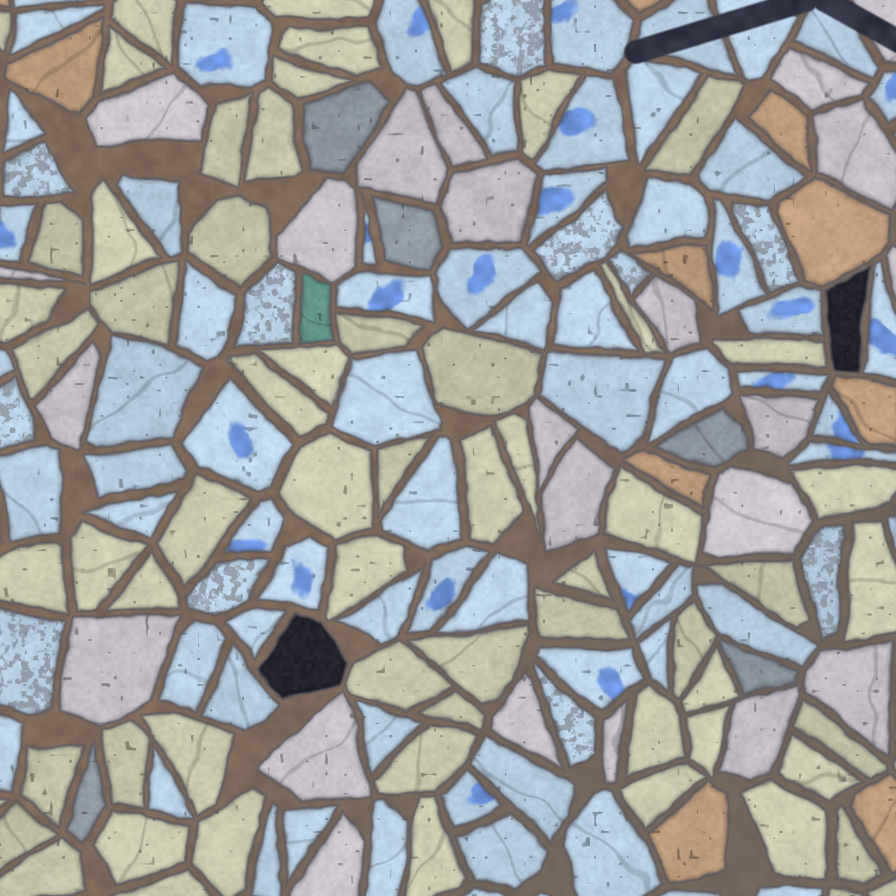
This texture is drawn by a Shadertoy shader. Its source:

```glsl
const float CELLS = 10.0;
const vec3 GROUT = vec3(0.49, 0.41, 0.35);
const vec3 RIM = vec3(0.35, 0.34, 0.37);
const vec3 WHITE = vec3(0.73, 0.82, 0.90);
const vec3 CREAM = vec3(0.78, 0.78, 0.68);
const vec3 PINK = vec3(0.78, 0.76, 0.79);
const vec3 TAN = vec3(0.74, 0.61, 0.49);
const vec3 SLATE = vec3(0.56, 0.60, 0.64);
const vec3 GREEN = vec3(0.40, 0.61, 0.56);
const vec3 BLACK = vec3(0.14, 0.14, 0.18);
const vec3 BLUE = vec3(0.40, 0.56, 0.87);

struct Shard {
    float edge;   // distance to the border, positive inside
    vec2 seed;    // unique per shard
    vec2 local;   // position relative to the shard centre
};

vec2 hash2(vec2 p) {
    vec3 h = fract(p.xyx * vec3(0.1031, 0.1030, 0.0973));
    h += dot(h, h.yzx + 33.33);
    return fract((h.xx + h.yz) * h.zy);
}

float noise(vec2 p) {
    vec2 i = floor(p), f = fract(p);
    f = f * f * (3.0 - 2.0 * f);
    float low = mix(hash2(i).x, hash2(i + vec2(1, 0)).x, f.x);
    float high = mix(hash2(i + vec2(0, 1)).x, hash2(i + 1.0).x, f.x);
    return mix(low, high, f.y);
}

float fbm(vec2 p) {
    return 0.55 * noise(p) + 0.3 * noise(p * 2.1 + 7.0) + 0.15 * noise(p * 4.3 + 19.0);
}

vec2 direction(float turn) {
    return vec2(cos(6.2832 * turn), sin(6.2832 * turn));
}

vec2 cellPoint(vec2 cell) {
    return cell + 0.08 + 0.84 * hash2(cell);
}

// Voronoi cells, most of them snapped in two, with broken corners
Shard findShard(vec2 p) {
    vec2 base = floor(p), cell = base, toCentre = vec2(9.0);
    for (int y = -2; y <= 2; y++)
    for (int x = -2; x <= 2; x++) {
        vec2 c = base + vec2(x, y), r = cellPoint(c) - p;
        if (dot(r, r) < dot(toCentre, toCentre)) { toCentre = r; cell = c; }
    }
    float edge = 9.0;
    for (int y = -2; y <= 2; y++)
    for (int x = -2; x <= 2; x++) {
        if (x == 0 && y == 0) continue;
        vec2 r = cellPoint(cell + vec2(x, y)) - p;
        edge = min(edge, dot(0.5 * (toCentre + r), normalize(r - toCentre)));
    }
    vec2 local = -toCentre, seed = cell;
    vec2 cut = hash2(cell + 51.0);
    if (cut.x < 0.66) {
        vec2 normal = direction(cut.y);
        float side = dot(local, normal) + 0.25 * (hash2(cell + 83.0).x - 0.5);
        edge = min(edge, abs(side));
        seed += side > 0.0 ? vec2(37.0, 11.0) : vec2(0.0);
        local -= normal * sign(side) * 0.2;
    }
    for (int i = 0; i < 2; i++) {
        vec2 corner = hash2(seed + 120.0 + float(i) * 29.0);
        edge = min(edge, mix(0.38, 0.8, corner.y) - dot(local, direction(corner.x)));
    }
    return Shard(edge, seed, local);
}

vec3 glazeColor(float pick) {
    if (pick < 0.46) return WHITE;
    if (pick < 0.76) return CREAM;
    if (pick < 0.89) return PINK;
    if (pick < 0.955) return TAN;
    if (pick < 0.982) return SLATE;
    return pick < 0.992 ? GREEN : BLACK;
}

vec3 shardColor(Shard s, vec2 p) {
    vec2 kind = hash2(s.seed + 211.0), style = hash2(s.seed + 307.0);
    vec3 color = glazeColor(kind.x);
    color *= 0.95 + 0.09 * kind.y + 0.12 * (fbm(p * 5.0) - 0.5);
    color += 0.05 * (noise(p * 23.0) - 0.5);

    // Hairline cracks and pits
    float crack = abs(dot(s.local, direction(style.y)) + 0.14 * (noise(p * 4.0) - 0.5));
    color *= 1.0 - 0.14 * step(0.6, style.x) * (1.0 - smoothstep(0.008, 0.035, crack));
    color *= 1.0 - 0.3 * smoothstep(0.88, 0.97, noise(p * 14.0 + 40.0));

    // Painted blue strokes or grey speckles on the white ware
    if (kind.x < 0.46) {
        if (style.x < 0.34) {
            vec2 brush = s.local - 0.12 * direction(kind.y);
            float along = dot(brush, direction(style.y));
            float across = dot(brush, direction(style.y + 0.25));
            float blob = length(vec2(along * 0.7, across * 1.3)) + 0.2 * (fbm(p * 5.0 + 9.0) - 0.5);
            float paint = 1.0 - smoothstep(0.13, 0.20, blob);
            color = mix(color, BLUE * (0.85 + 0.3 * noise(p * 9.0)), 0.9 * paint);
        } else if (style.x < 0.5) {
            color = mix(color, SLATE * 0.95, 0.8 * smoothstep(0.46, 0.66, fbm(p * 15.0)));
        }
    }
    return color;
}

float segment(vec2 p, vec2 a, vec2 b) {
    vec2 ab = b - a;
    return length(p - a - ab * clamp(dot(p - a, ab) / dot(ab, ab), 0.0, 1.0));
}

void mainImage(out vec4 fragColor, in vec2 fragCoord) {
    vec2 uv = fragCoord / iResolution.y;
    vec2 p = uv * CELLS + 20.0;
    float soft = max(0.022, CELLS / iResolution.y);

    vec2 warp = vec2(noise(p * 2.5), noise(p * 2.5 + 60.0)) - 0.5;
    Shard s = findShard(p + 0.07 * warp);
    float gap = mix(0.03, 0.075, hash2(s.seed + 401.0).x);
    float edge = s.edge - gap + 0.03 * (noise(p * 9.0) - 0.5);

    // Earthy grout, greyer toward the lower right, dark beside the shards
    vec3 grout = GROUT * (0.88 + 0.24 * fbm(p * 6.0));
    grout = mix(grout, vec3(0.42, 0.39, 0.36), 0.6 * smoothstep(0.2, 0.9, uv.x - uv.y + 0.3));
    grout = mix(RIM, grout, smoothstep(0.0, 0.045, -edge));

    vec3 glaze = shardColor(s, p) * mix(0.86, 1.0, smoothstep(0.0, 0.06, edge));
    vec3 color = mix(grout, glaze, smoothstep(-soft, soft, edge));

    // Dark bent rod at the upper right
    float rod = min(segment(uv, vec2(0.71, 0.942), vec2(0.9, 1.0)),
                    segment(uv, vec2(0.92, 1.0), vec2(1.01, 0.95))) - 0.013;
    vec3 rodColor = vec3(0.15, 0.16, 0.22) + 0.08 * noise(p * 8.0);
    color = mix(rodColor, color, smoothstep(-0.002, 0.002, rod));
    fragColor = vec4(color, 1.0);
}
```
